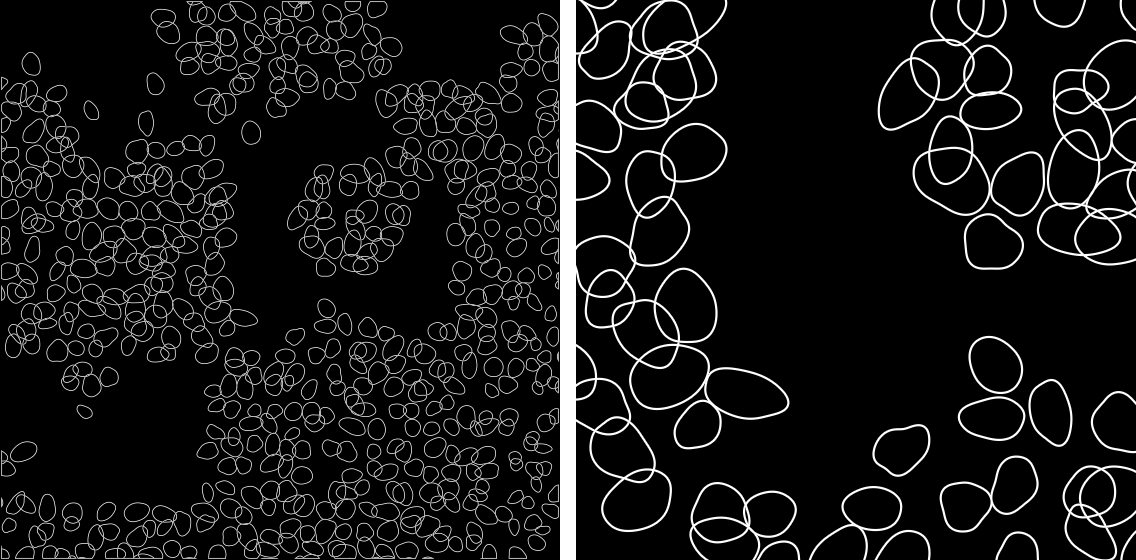
Left: the whole. Right: its middle third, enlarged.
Write a WebGL 2 fragment shader that draws this pattern.

```glsl
#version 300 es
precision highp float;
// Scattered, loosely clustered cell outlines: thin pale contours on black.

uniform vec2 u_resolution;
out vec4 fragColor;

const float TAU = 6.28318;
const vec3 BACKGROUND = vec3(0.0);
const vec3 LINE_COLOR = vec3(1.0);
const float LINE_WIDTH = 0.0013;            // in canvas units
const float FRAME_INSET = 0.003;            // cells are cut flat at this border
const float GRID = 28.0;                    // candidate cells per side
const float JITTER = 0.8;                   // scatter within a grid square
const float CLUSTER_SCALE = 6.5;            // clusters and voids per side
const vec2 CLUSTER_EDGE = vec2(0.32, 0.47); // noise range from void to cluster
const float FILL = 0.94;                    // occupancy inside clusters
const vec2 RADIUS = vec2(0.27, 0.62);       // smallest and largest, in grid squares
const vec2 ASPECT = vec2(0.55, 1.0);        // short axis over long axis
const vec3 WOBBLE = vec3(0.07, 0.09, 0.035); // strength of 2, 3 and 5 lobes

float hash(vec2 p) {
    return fract(sin(dot(p, vec2(127.1, 311.7))) * 43758.5453);
}

// Random value of a grid square, one stream per salt
float cellRandom(vec2 id, float salt) {
    return hash(id + salt * vec2(17.3, 41.9));
}

float valueNoise(vec2 p) {
    vec2 i = floor(p);
    vec2 f = fract(p);
    f = f * f * (3.0 - 2.0 * f);
    float low = mix(hash(i), hash(i + vec2(1, 0)), f.x);
    float high = mix(hash(i + vec2(0, 1)), hash(i + vec2(1, 1)), f.x);
    return mix(low, high, f.y);
}

// Distance to a wobbly ellipse, from the implicit curve and its gradient
float blobDistance(vec2 p, vec2 axes, vec3 strength, vec3 phase) {
    const vec3 LOBES = vec3(2.0, 3.0, 5.0);
    vec2 q = p / axes;
    float len = max(length(q), 0.0001);
    vec3 angle = LOBES * atan(q.y, q.x + 0.00001) + phase;
    float rim = 1.0 + dot(strength, cos(angle));
    float slope = -dot(strength * LOBES, sin(angle));
    vec2 radial = q / len;
    vec2 tangent = vec2(-radial.y, radial.x) / max(len, 0.5);
    vec2 gradient = (radial - slope * tangent) / axes;
    return (len - rim) / length(gradient);
}

// Signed distance to the cell of one grid square, large if the square is empty
float cellDistance(vec2 p, vec2 id) {
    vec2 offset = vec2(cellRandom(id, 1.0), cellRandom(id, 2.0)) - 0.5;
    vec2 center = id + 0.5 + JITTER * offset;

    // Clusters and voids
    float density = valueNoise(center / GRID * CLUSTER_SCALE + 7.0);
    float occupancy = FILL * smoothstep(CLUSTER_EDGE.x, CLUSTER_EDGE.y, density);
    if (cellRandom(id, 3.0) > occupancy) return 10.0;

    // Size varies by region and by cell
    float regionSize = valueNoise(center / GRID * 4.0 + 31.0);
    float size = mix(regionSize, cellRandom(id, 4.0), 0.55);
    float radius = mix(RADIUS.x, RADIUS.y, size);
    float aspect = sqrt(mix(ASPECT.x, ASPECT.y, cellRandom(id, 5.0)));

    // Direction and outline
    float turn = TAU * cellRandom(id, 6.0);
    float c = cos(turn);
    float s = sin(turn);
    vec2 local = mat2(c, -s, s, c) * (p - center);
    vec3 strength = WOBBLE * mix(0.2, 1.0, cellRandom(id, 7.0));
    vec3 phase = TAU * vec3(cellRandom(id, 8.0), cellRandom(id, 9.0), cellRandom(id, 10.0));
    return blobDistance(local, radius * vec2(1.0 / aspect, aspect), strength, phase);
}

// Pixel coverage of a thin line at a given distance from its middle
float lineCoverage(float distance, float pixel) {
    float cover = 0.5 + (0.5 * LINE_WIDTH - abs(distance)) / pixel;
    return clamp(cover, 0.0, min(1.0, LINE_WIDTH / pixel));
}

void main() {
    vec2 uv = gl_FragCoord.xy / u_resolution;
    float pixel = 1.0 / min(u_resolution.x, u_resolution.y);
    vec2 p = uv * GRID;
    vec2 home = floor(p);

    // Signed distance to the border frame
    vec2 edge = abs(uv - 0.5) - (0.5 - FRAME_INSET);
    float frame = max(edge.x, edge.y);

    // Outlines of all nearby cells, drawn over each other
    float ink = 0.0;
    for (int y = -1; y <= 1; y++) {
        for (int x = -1; x <= 1; x++) {
            float d = cellDistance(p, home + vec2(x, y)) / GRID;
            ink = max(ink, lineCoverage(max(d, frame), pixel));
        }
    }
    fragColor = vec4(mix(BACKGROUND, LINE_COLOR, ink), 1.0);
}
```
